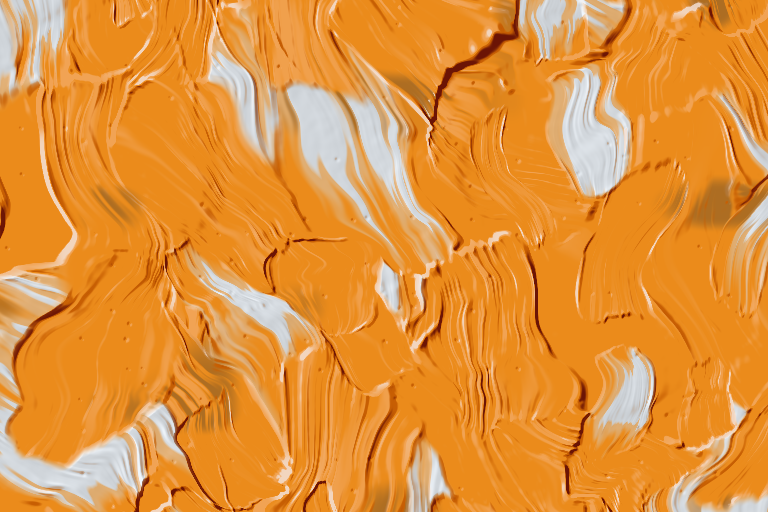
A WebGL 1 fragment shader for this texture:

```glsl
precision highp float;
// Thick glossy orange paint in overlapping brush dabs, streaked with white.
uniform vec2 u_resolution;

const vec3 ORANGE = vec3(0.92, 0.545, 0.105);
const vec3 SHEEN = vec3(0.945, 0.64, 0.33);
const vec3 SHADE = vec3(0.78, 0.37, 0.01);
const vec3 DEEP = vec3(0.42, 0.08, 0.02);
const vec3 WHITE = vec3(0.82, 0.84, 0.86);
const vec3 SCRAPE = vec3(0.52, 0.35, 0.15);
const vec3 GLOSS = vec3(0.95, 0.87, 0.82);

float hash(vec2 p) {
  p = fract(p * vec2(0.1031, 0.1137));
  p += dot(p, p.yx + 33.33);
  return fract((p.x + p.y) * p.x * 57.3);
}

float noise(vec2 p) {
  vec2 i = floor(p);
  vec2 f = fract(p);
  f = f * f * (3.0 - 2.0 * f);
  float low = mix(hash(i), hash(i + vec2(1.0, 0.0)), f.x);
  float high = mix(hash(i + vec2(0.0, 1.0)), hash(i + 1.0), f.x);
  return mix(low, high, f.y);
}

vec2 swirl(vec2 p, float frequency, float amount) {
  vec2 q = p * frequency + 40.0;
  return p + amount * (vec2(noise(q), noise(q + 19.7)) - 0.5);
}

float roundBox(vec2 p, vec2 halfSize, float radius) {
  vec2 d = abs(p) - halfSize + radius;
  return length(max(d, 0.0)) + min(max(d.x, d.y), 0.0) - radius;
}

// Lays one grid of dabs over the paint: x height, y white pigment, z grain.
vec3 dabs(vec3 paint, vec2 p, float size, float density, float seed) {
  vec2 g = p / size + 20.0 + seed;
  for (int j = -1; j <= 1; j++) {
    for (int i = -1; i <= 1; i++) {
      vec2 id = floor(g) + vec2(float(i), float(j));
      vec2 r = vec2(hash(id + 3.1), hash(id + 47.7));
      float turn = hash(id + 81.3);
      float bend = hash(id + 125.9);
      if (hash(id + 163.0) > density) continue;

      // Dab coordinates: y runs along the brush, x across the bristles.
      vec2 d = g - id - 0.5 - 0.6 * (r - 0.5);
      float angle = 0.35 + 1.5 * (turn - 0.5);
      float c = cos(angle);
      float s = sin(angle);
      vec2 q = vec2(c * d.x + s * d.y, c * d.y - s * d.x);
      q.x += 0.6 * (bend - 0.5) * q.y * q.y;
      float edge = roundBox(q, vec2(0.26 + 0.18 * r.x, 0.78), 0.25);
      if (edge > 0.12) continue;

      vec2 offset = r * 50.0;
      float streak = noise(vec2(q.x * 8.0, q.y * 1.3) + offset);
      float bristle = noise(vec2(q.x * 24.0, q.y * 1.8) + offset);
      float fine = noise(vec2(q.x * 52.0, q.y * 2.8) + offset);
      edge += 0.12 * (streak - 0.5) + 0.05 * (bristle - 0.5);
      float cover = 1.0 - smoothstep(-0.04, 0.03, edge);
      float rim = exp(-350.0 * edge * edge) * smoothstep(0.3, 0.8, noise(q * 5.0 + offset));
      float rough = 0.3 + turn * bend * 2.0;
      float height = 0.018 * bend + 0.03 * rim + 0.016 * streak
        + rough * (0.018 * bristle + 0.01 * fine);

      // Every third dab carries white, dragged into solid and thin streaks.
      float loaded = 1.0 - step(0.5, mod(id.x + 2.0 * id.y, 3.0));
      float body = max(0.0, 1.0 - length(q / vec2(0.42, 0.85)));
      float pigment = 0.42 * streak + 0.27 * bristle + 0.16 * fine + 0.36 * body;
      float solid = smoothstep(0.55, 0.63, pigment);
      float film = 0.45 * smoothstep(0.4, 0.55, pigment);
      float white = loaded * max(solid, film);
      float grain = 0.25 * streak + 0.4 * bristle + 0.35 * fine;
      paint = mix(paint, vec3(size * height, white, grain), cover);
    }
  }
  return paint;
}

// Small bubbles pressed into the surface.
float pits(vec2 p, float frequency) {
  vec2 g = p * frequency;
  vec2 id = floor(g);
  vec2 d = fract(g) - 0.5 - 0.3 * (vec2(hash(id + 7.0), hash(id + 61.0)) - 0.5);
  return step(0.93, hash(id + 29.0)) * exp(-45.0 * dot(d, d));
}

// Thin raised threads that wander along the strokes.
float threads(vec2 p) {
  float n = noise(vec2(p.x * 10.0 + p.y * 4.0, p.y * 3.5) + 71.0) - 0.5;
  return exp(-500.0 * n * n) * smoothstep(0.4, 0.75, noise(p * 7.0 + 23.0));
}

vec3 surface(vec2 p) {
  vec2 w = swirl(swirl(swirl(p, 4.0, 0.13), 10.0, 0.05), 26.0, 0.012);
  vec3 paint = dabs(vec3(0.0, 0.0, 0.5), w, 0.42, 1.0, 0.0);
  paint = dabs(paint, w, 0.27, 0.6, 31.0);
  paint = dabs(paint, w, 0.16, 0.22, 67.0);
  paint.x += 0.022 * noise(w * 6.0) + 0.004 * threads(w);
  paint.x += 0.003 * noise(w * 28.0) + 0.0009 * noise(p * 65.0) - 0.002 * pits(p, 34.0);
  return paint;
}

void main() {
  vec2 p = gl_FragCoord.xy / u_resolution.y;
  float e = 0.002;
  vec3 paint = surface(p);
  vec2 slope = vec2(surface(p + vec2(e, 0.0)).x, surface(p + vec2(0.0, e)).x);
  slope = (slope - paint.x) / e;
  float lit = dot(slope, vec2(0.85, -0.5));

  // Pigments: orange with a silky grain, rare dry scrapes, then white.
  float silk = smoothstep(0.5, 0.72, paint.z) * smoothstep(0.3, 0.65, noise(p * 4.0 + 31.0));
  vec3 color = mix(ORANGE, SHEEN, max(0.85 * silk, smoothstep(0.1, 0.35, lit)));
  float bare = smoothstep(0.82, 0.92, noise(p * 5.0 + 13.0));
  color = mix(color, SCRAPE, 0.6 * bare * (1.0 - smoothstep(0.38, 0.55, paint.z)));
  vec3 white = WHITE * (1.0 + 0.25 * clamp(lit, -1.0, 0.6));
  color = mix(color, white, paint.y);

  // Relief: soft shade, deep creases and wet glints.
  float cling = 1.0 - 0.7 * paint.y;
  color = mix(color, SHADE, cling * smoothstep(0.14, 0.45, -lit));
  color = mix(color, DEEP, cling * smoothstep(0.5, 1.05, -lit));
  float wet = smoothstep(0.3, 0.65, noise(p * 14.0 + 5.0));
  color = mix(color, GLOSS, 0.85 * wet * smoothstep(0.4, 0.65, lit));
  gl_FragColor = vec4(color, 1.0);
}
```
